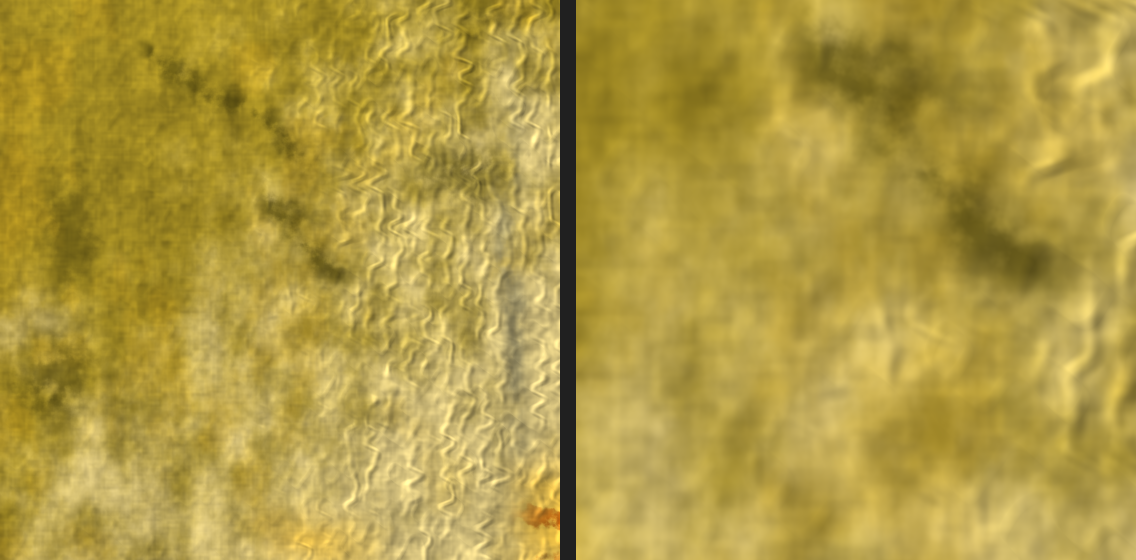
Left, the full canvas; right, a detail of the centre.
This texture is drawn by a WebGL 1 fragment shader. Its source:

```glsl
precision highp float;
uniform vec2 u_resolution;

#define GRAIN_SCALE 62.0
#define GRAIN_DEPTH 0.42
#define MOTTLE_DEPTH 0.20
#define CHAIN_COLUMNS 31.0
#define CHAIN_DEPTH 0.24
#define STAIN_DEPTH 0.72
#define STREAK_DEPTH 0.17
#define WEAVE_DEPTH 0.05

const vec3 OLIVE = vec3(0.635, 0.545, 0.135);
const vec3 CREAM = vec3(0.800, 0.725, 0.470);
const vec3 GOLD = vec3(0.730, 0.580, 0.110);
const vec3 SHADOW = vec3(0.330, 0.290, 0.060);
const vec3 SLATE = vec3(0.460, 0.440, 0.330);
const vec3 AMBER = vec3(0.880, 0.700, 0.220);
const vec3 RUST = vec3(0.620, 0.290, 0.030);

float hash(vec2 p) {
  return fract(sin(dot(p, vec2(127.1, 311.7))) * 43758.5);
}

float noise(vec2 p) {
  vec2 cell = floor(p);
  vec2 f = fract(p);
  f = f * f * f * (f * (f * 6.0 - 15.0) + 10.0);
  float low = mix(hash(cell), hash(cell + vec2(1.0, 0.0)), f.x);
  float high = mix(hash(cell + vec2(0.0, 1.0)), hash(cell + 1.0), f.x);
  return mix(low, high, f.y);
}

float fbm(vec2 p) {
  float sum = 0.0;
  float gain = 0.5;
  for (int i = 0; i < 5; i++) {
    sum += gain * noise(p);
    p = mat2(1.6, 1.2, -1.2, 1.6) * p + 7.3;
    gain *= 0.5;
  }
  return sum / 0.97;
}

// Mottled relief with short curled ridges
float relief(vec2 p) {
  vec2 q = mat2(0.8, 0.6, -0.6, 0.8) * (p * vec2(1.0, 0.85)) * GRAIN_SCALE;
  float bumps = noise(q) * 0.6 + noise(q * 1.7 + 11.0) * 0.4;
  float worms = 1.0 - abs(2.0 * noise(q * 0.7 + 31.0) - 1.0);
  return mix(bumps, worms, 0.45);
}

// Beaded vertical ridges, broken along their length
float chains(vec2 p) {
  float wander = 0.95 * noise(p * vec2(24.0, 52.0)) + 0.7 * noise(p * vec2(9.0, 7.0));
  float x = p.x * CHAIN_COLUMNS + wander;
  float ridge = 1.0 - abs(2.0 * fract(x) - 1.0);
  float broken = smoothstep(0.15, 0.6, noise(vec2(floor(x) * 5.0, p.y * 19.0)));
  return smoothstep(0.4, 1.0, ridge) * broken;
}

float segment(vec2 p, vec2 a, vec2 b) {
  vec2 along = b - a;
  float t = clamp(dot(p - a, along) / dot(along, along), 0.0, 1.0);
  return length(p - a - along * t);
}

float blob(vec2 p, vec2 center, vec2 radius) {
  vec2 d = (p - center) / radius;
  return exp(-dot(d, d));
}

// Dark slanting cracks and blotches
float stains(vec2 p, vec2 warped) {
  float crack = min(segment(warped, vec2(0.28, 0.90), vec2(0.54, 0.73)),
                    segment(warped, vec2(0.50, 0.64), vec2(0.61, 0.52)));
  float mark = 1.1 * (1.0 - smoothstep(0.0, 0.045, crack));
  mark += 0.8 * blob(warped, vec2(0.12, 0.57), vec2(0.05, 0.12));
  mark += blob(warped, vec2(0.10, 0.31), vec2(0.09, 0.08));
  mark += 0.9 * blob(warped, vec2(0.83, 0.69), vec2(0.09, 0.05));
  mark += 0.6 * blob(warped, vec2(0.88, 0.98), vec2(0.09, 0.05));
  return mark * smoothstep(0.25, 0.62, fbm(p * 24.0));
}

void main() {
  vec2 p = gl_FragCoord.xy / u_resolution;
  vec2 warped = p + 0.07 * (vec2(fbm(p * 13.0), fbm(p * 13.0 + 40.0)) - 0.5);
  float cloud = fbm(p * 5.0 + 3.0);
  float patches = fbm(p * vec2(19.0, 15.0) + 19.0);
  float column = 0.6 * noise(vec2(p.x * 34.0, p.y * 2.6))
               + 0.4 * noise(vec2(p.x * 75.0, p.y * 6.0)) - 0.5;

  // Olive ground fading to cream at the lower right
  float pale = 0.40 + 0.74 * (p.x - 0.5) - 0.80 * (p.y - 0.5);
  pale += 0.5 * (cloud - 0.5) + 0.65 * (patches - 0.5);
  pale += 0.5 * blob(warped, vec2(0.05, 0.42), vec2(0.08, 0.05));
  pale = smoothstep(0.0, 0.92, pale);
  vec3 color = mix(OLIVE, CREAM, pale);

  // Golden tint and dark marks
  float gold = 0.7 * smoothstep(0.52, 0.75, fbm(p * vec2(11.0, 8.0) + 60.0));
  gold += 0.5 * blob(warped, vec2(0.0, 0.62), vec2(0.07, 0.35));
  color = mix(color, GOLD, 0.5 * clamp(gold, 0.0, 1.0) * (1.0 - 0.6 * pale));
  color = mix(color, SHADOW, STAIN_DEPTH * clamp(stains(p, warped), 0.0, 1.0));

  // Slate seam and warm lower edge
  float seam = blob(warped, vec2(0.915, 0.40), vec2(0.020, 0.40));
  color = mix(color, SLATE, 0.7 * seam * smoothstep(0.3, 0.6, patches));
  float warm = blob(warped, vec2(1.0, 0.06), vec2(0.07, 0.09));
  warm += 0.7 * blob(warped, vec2(0.55, 0.03), vec2(0.08, 0.05));
  color = mix(color, AMBER, clamp(warm, 0.0, 0.85));
  float rust = blob(warped, vec2(0.99, 0.05), vec2(0.04, 0.06));
  color = mix(color, RUST, rust * smoothstep(0.5, 0.68, fbm(p * 26.0)));

  // Embossed surface lit from the upper left
  vec2 light = vec2(-0.005, 0.006);
  float rough = smoothstep(0.45, 0.70, p.x + 0.35 * (patches - 0.5));
  float shade = GRAIN_DEPTH * (relief(p) - relief(p + light)) * (0.4 + 0.6 * rough);
  shade += CHAIN_DEPTH * rough * (chains(p) - 0.75 * chains(p + light) - 0.05);
  shade += STREAK_DEPTH * column + 0.34 * (patches - 0.5);

  // Fine mottling and uneven cloth threads
  float mottle = 0.6 * noise(p * 92.0 + 5.0) + 0.4 * noise(p * 57.0 + 80.0) - 0.5;
  shade += MOTTLE_DEPTH * mottle;
  float threads = noise(p * vec2(210.0, 36.0)) + noise(p * vec2(36.0, 210.0)) - 1.0;
  shade += WEAVE_DEPTH * threads;

  gl_FragColor = vec4(clamp(color * (1.0 + shade), 0.0, 1.0), 1.0);
}
```
